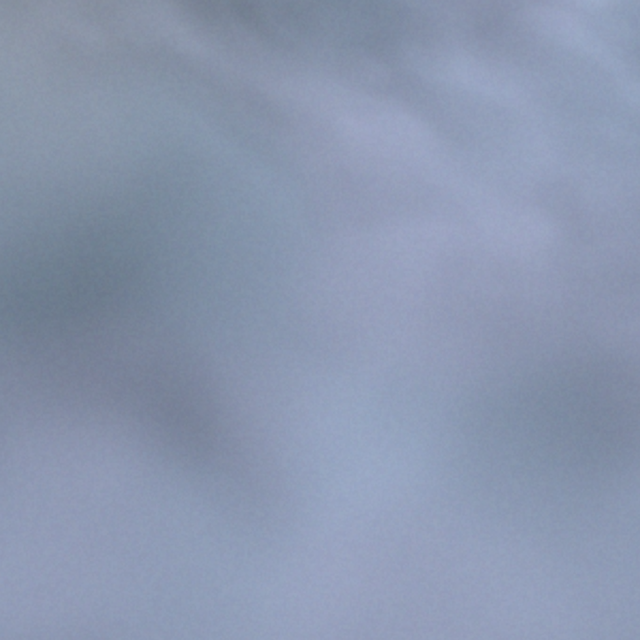
This texture is drawn by a WebGL 2 fragment shader. Its source:

```glsl
#version 300 es
precision highp float;
// Soft overcast sky: blurred blue-grey cloud banks, faint diagonal wisps and fine grain.

uniform vec2 u_resolution;
out vec4 fragColor;

vec3 hash3(vec2 cell) {
  vec3 q = fract(vec3(cell.xyx) * vec3(0.1031, 0.1030, 0.0973));
  q += dot(q, q.yxz + 33.33);
  return fract((q.xxy + q.yzz) * q.zyx);
}

// Cellular noise blended by Gaussian weights; three centred channels
vec3 softCells(vec2 p) {
  vec2 base = floor(p);
  vec3 sum = vec3(0.0);
  float total = 0.0;
  for (int y = -1; y <= 1; y++) {
    for (int x = -1; x <= 1; x++) {
      vec2 cell = base + vec2(x, y);
      vec2 d = cell + 0.2 + 0.6 * hash3(cell + 71.0).xy - p;
      float weight = exp(-4.0 * dot(d, d));
      sum += weight * hash3(cell + 19.0);
      total += weight;
    }
  }
  return sum / total - 0.5;
}

// Elliptical soft patch, tilted by an angle
float patchAt(vec2 p, vec2 center, vec2 radius, float angle) {
  vec2 d = p - center;
  float c = cos(angle), s = sin(angle);
  d = vec2(c * d.x + s * d.y, c * d.y - s * d.x) / radius;
  return exp(-dot(d, d));
}

void main() {
  vec2 uv = gl_FragCoord.xy / u_resolution;

  // Layered sines bend the cloud edges
  vec2 p = uv;
  for (float i = 1.0; i < 4.0; i++) {
    p += 0.022 / i * sin(p.yx * 6.0 * i + vec2(1.3, 4.1) * i);
  }

  // Broad banks of shade and light
  float light = 0.61;
  light -= 0.52 * patchAt(p, vec2(0.10, 0.52), vec2(0.26, 0.21), 0.3);
  light -= 0.32 * patchAt(p, vec2(0.30, 0.31), vec2(0.22, 0.08), -0.4);
  light -= 0.48 * patchAt(p, vec2(0.55, 1.02), vec2(0.32, 0.11), -0.1);
  light -= 0.32 * patchAt(p, vec2(0.92, 0.35), vec2(0.20, 0.13), -0.2);
  light += 0.28 * patchAt(p, vec2(0.56, 0.20), vec2(0.24, 0.20), 0.6);
  light += 0.26 * patchAt(p, vec2(0.76, 0.80), vec2(0.32, 0.12), -0.5);
  light += 0.36 * patchAt(p, vec2(0.98, 1.00), vec2(0.15, 0.12), -0.4);

  // Irregular billows, large to small
  vec3 billow = softCells(p * 4.5 + 3.0);
  light += 0.28 * billow.x + 0.13 * softCells(p * 9.0 + 40.0).x;

  // Diagonal wisps, clearest at the upper right
  vec2 along = vec2(0.85 * p.x - 0.53 * p.y, 0.53 * p.x + 0.85 * p.y);
  float wisps = softCells(along * vec2(7.0, 14.0) + 11.0).y
              + 0.5 * softCells(along * vec2(16.0, 26.0) + 90.0).z;
  light += 0.36 * wisps * smoothstep(0.9, 1.5, uv.x * 0.6 + uv.y * 1.25);

  vec3 color = mix(vec3(0.425, 0.475, 0.55), vec3(0.625, 0.675, 0.79), clamp(light, 0.0, 1.1));

  // Slow drift of hue, greyer toward the upper left
  color += vec3(0.025, -0.008, 0.0) * billow.y;
  color.b -= 0.035 * patchAt(uv, vec2(0.0, 1.0), vec2(0.4, 0.35), 0.0);

  // Fine grain with slight colour speckle
  vec3 speckle = softCells(uv * 170.0);
  color += 0.018 * speckle + 0.02 * softCells(uv * 300.0 + 57.0).x;

  fragColor = vec4(color, 1.0);
}
```
